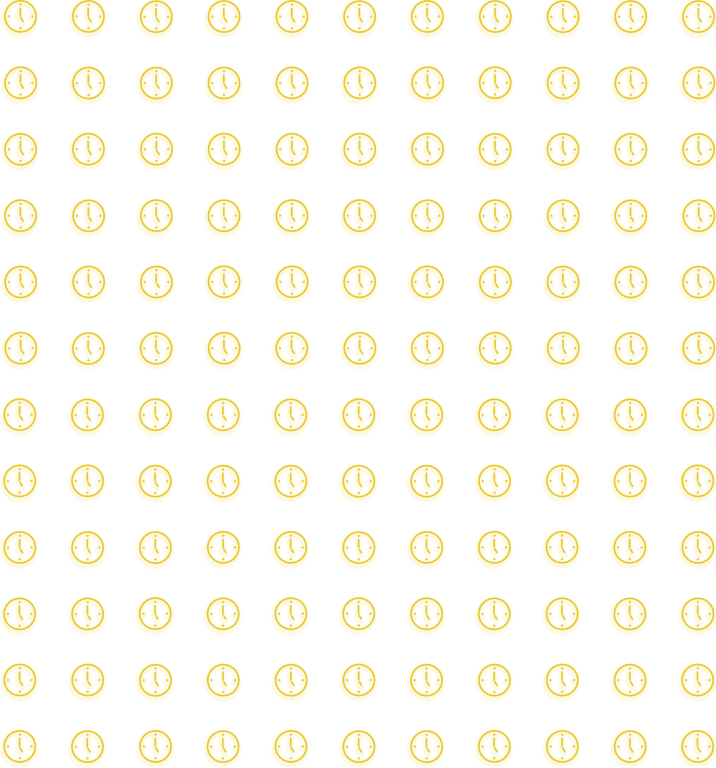
This pattern is drawn by a WebGL 1 fragment shader. Its source:

```glsl
precision highp float;

uniform vec2 u_resolution;

// Lengths are fractions of the canvas height
#define PITCH vec2(0.08828, 0.08641)
#define FIRST_CENTER vec2(0.0270, 0.0215)
#define ROW_SHIFT 0.0012
#define JITTER 0.0005
#define RING_RADIUS 0.0202
#define LINE_WIDTH 0.0022
#define DOT_ORBIT 0.0153
#define DOT_RADIUS 0.0014
#define SHADOW_OFFSET vec2(-0.0010, -0.0034)
#define SHADOW_BLUR 0.0034
#define SHADOW_STRENGTH 0.13
#define GOLD vec3(0.905, 0.785, 0.145)

vec2 hash2(vec2 p) {
  vec2 q = vec2(dot(p, vec2(127.1, 311.7)), dot(p, vec2(269.5, 183.3)));
  return fract(sin(q) * 43758.5);
}

float segmentDistance(vec2 p, vec2 a, vec2 b) {
  vec2 ab = b - a;
  float t = clamp(dot(p - a, ab) / dot(ab, ab), 0.0, 1.0);
  return length(p - a - ab * t);
}

// Signed distance to the clock's line work, y pointing up
float clockDistance(vec2 p) {
  float ring = abs(length(p) - RING_RADIUS) - 0.5 * LINE_WIDTH;

  // Four hour dots folded onto one axis
  vec2 q = abs(p);
  q = vec2(max(q.x, q.y), min(q.x, q.y));
  float dots = length(q - vec2(DOT_ORBIT, 0.0)) - DOT_RADIUS;

  // Two hands with a small gap at the hub
  float minuteHand = segmentDistance(p, vec2(-0.0003, 0.0100), vec2(-0.0003, 0.0004));
  float hourHand = segmentDistance(p, vec2(0.0005, -0.0022), vec2(0.0033, -0.0066));
  float hands = min(minuteHand, hourHand) - 0.5 * LINE_WIDTH;

  return min(ring, min(dots, hands));
}

void main() {
  float pixel = 1.0 / u_resolution.y;
  vec2 uv = gl_FragCoord.xy * pixel;
  vec2 fromTop = vec2(uv.x, 1.0 - uv.y);

  // Nearest clock, counted from the upper left
  vec2 cell = floor((fromTop - FIRST_CENTER) / PITCH + 0.5);
  vec2 center = FIRST_CENTER + cell * PITCH;

  // The lower half sits slightly left, and each clock wobbles a little
  center.x -= ROW_SHIFT * step(5.5, cell.y);
  center += (hash2(cell) - 0.5) * JITTER;

  vec2 p = (fromTop - center) * vec2(1.0, -1.0);

  // Soft drop shadow under the line work
  float shadowDistance = max(clockDistance(p - SHADOW_OFFSET), 0.0) / SHADOW_BLUR;
  float shadow = SHADOW_STRENGTH * exp(-shadowDistance * shadowDistance);

  float edge = 0.75 * pixel;
  float ink = 1.0 - smoothstep(-edge, edge, clockDistance(p));

  vec3 color = mix(vec3(1.0), GOLD, shadow);
  color = mix(color, GOLD, ink);
  gl_FragColor = vec4(color, 1.0);
}
```
